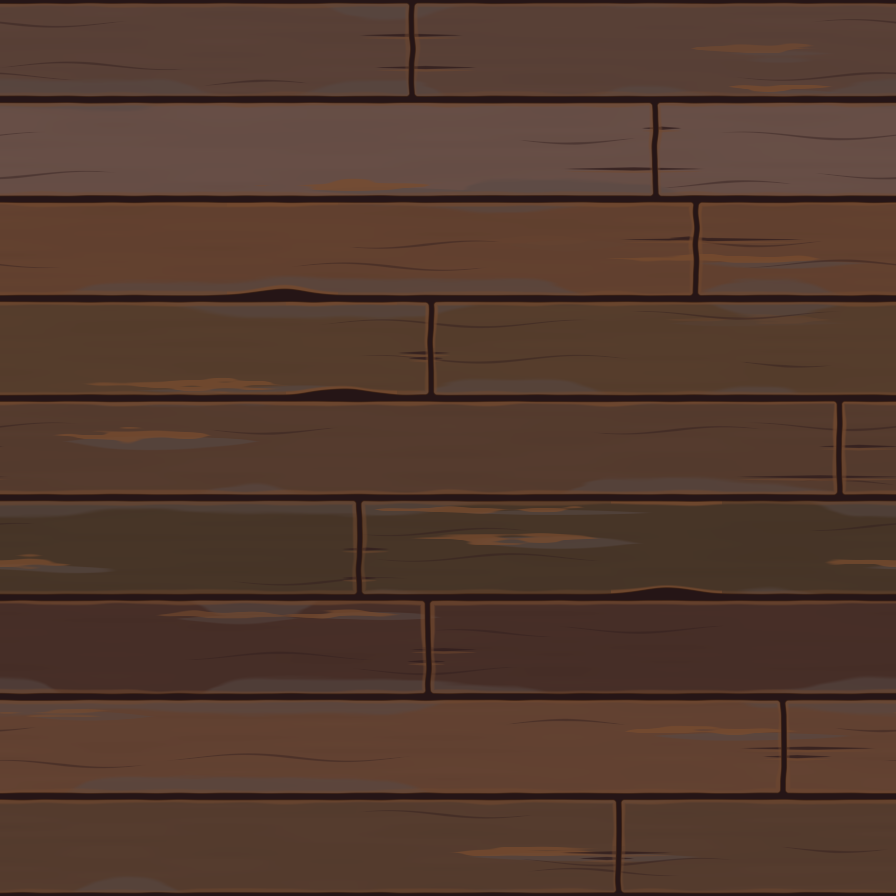
Give the GLSL for this texture, as a Shadertoy shader.

```glsl
// Nine rows of worn wooden floor planks, each row cut by one staggered joint.
#define ROWS 9
#define SEAM 0.0029
#define RIM 0.0042
#define CORNER 0.007
#define STREAKS 3
#define CRACKS 4
#define SEAM_COLOR vec3(0.145, 0.082, 0.085)
#define FRINGE_COLOR vec3(0.25, 0.14, 0.08)
#define RIM_COLOR vec3(0.45, 0.285, 0.18)
#define WORN_COLOR vec3(0.47, 0.295, 0.18)
#define GREY_COLOR vec3(0.34, 0.285, 0.27)
#define CRACK_COLOR vec3(0.19, 0.115, 0.115)

// Per row from the top: wood tone and horizontal place of the joint
const vec3 WOOD[ROWS] = vec3[ROWS](
    vec3(0.345, 0.250, 0.212), vec3(0.400, 0.304, 0.272),
    vec3(0.382, 0.252, 0.184), vec3(0.334, 0.238, 0.172),
    vec3(0.330, 0.230, 0.178), vec3(0.276, 0.206, 0.152),
    vec3(0.275, 0.180, 0.152), vec3(0.382, 0.255, 0.192),
    vec3(0.330, 0.232, 0.178));
const float JOINT[ROWS] = float[ROWS](
    0.460, 0.731, 0.777, 0.481, 0.937, 0.401, 0.478, 0.874, 0.690);

float hash(vec2 p) {
    vec3 q = fract(p.xyx * vec3(0.1031, 0.1030, 0.0973));
    q += dot(q, q.yzx + 33.33);
    return fract((q.x + q.y) * q.z);
}

// Value noise that wraps in x after the given period
float noise(vec2 p, float period) {
    vec2 i = floor(p), f = fract(p);
    f = f * f * (3.0 - 2.0 * f);
    float x0 = mod(i.x, period), x1 = mod(i.x + 1.0, period);
    return mix(mix(hash(vec2(x0, i.y)), hash(vec2(x1, i.y)), f.x),
               mix(hash(vec2(x0, i.y + 1.0)), hash(vec2(x1, i.y + 1.0)), f.x), f.y);
}

// Signed shortest offset on the unit circle
float wrapped(float x) { return fract(x + 0.5) - 0.5; }

// Coverage of a thin horizontal line whose ends taper to points
float taperedLine(vec2 p, float halfLength, float width, float aa) {
    float taper = max(1.0 - abs(p.x) / halfLength, 0.0);
    return smoothstep(aa, -aa, abs(p.y) - width * taper) * smoothstep(0.0, 0.2, taper);
}

void mainImage(out vec4 fragColor, in vec2 fragCoord) {
    vec2 uv = fragCoord / iResolution.xy;
    float aa = 0.8 / iResolution.y;
    float rowHeight = 1.0 / float(ROWS);
    int row = ROWS - 1 - clamp(int(uv.y * float(ROWS)), 0, ROWS - 1);
    float id = float(row) + 1.0;
    float y = fract(uv.y * float(ROWS)) * rowHeight;
    float seed = id * 17.0;

    // Distance inward from the plank outline, with chips on its lower edge
    float side = wrapped(uv.x - JOINT[row]);
    side += 0.0022 * (noise(vec2(id, uv.y * 55.0), 64.0) - 0.5);
    float chipAt = wrapped(uv.x - hash(vec2(seed, 3.0))) / 0.085;
    float chip = 0.007 * exp(-5.0 * chipAt * chipAt) * step(0.5, hash(vec2(seed, 5.0)));
    float rough = 0.0008 * noise(vec2(uv.x * 40.0, seed), 40.0);
    float top = rowHeight - y;
    vec2 inset = vec2(abs(side) + 0.0005, min(top, y - chip) - rough);
    float d = CORNER - length(max(CORNER - inset, 0.0))
            + max(min(inset.x, inset.y) - CORNER, 0.0);

    // Wood tone with faint long grain
    float grain = noise(vec2(uv.x * 8.0, uv.y * 130.0), 8.0);
    float ragged = noise(vec2(uv.x * 28.0, uv.y * 260.0), 28.0);
    vec3 color = WOOD[row] * (0.985 + 0.03 * grain);

    // Grey wear that follows the long edges
    float along = noise(vec2(uv.x * 7.0, seed + step(top, y) * 5.0), 7.0);
    float greyDepth = 0.021 * smoothstep(0.45, 0.9, along) + 0.003 * (ragged - 0.5);
    color = mix(color, GREY_COLOR, 0.55 * smoothstep(0.003, -0.003, inset.y - greyDepth));

    // Ragged worn streaks: orange core with a grey one beside it
    for (int i = 0; i < STREAKS; i++) {
        vec2 key = vec2(seed + float(i), 11.0);
        float amount = smoothstep(0.3, 0.6, hash(key + 40.0));
        vec2 size = vec2(mix(0.06, 0.15, hash(key + 10.0)), mix(0.003, 0.009, hash(key + 20.0)));
        float level = hash(key + 30.0);
        level = mix(0.012, rowHeight - 0.012, level * level * (3.0 - 2.0 * level));
        vec2 p = vec2(wrapped(uv.x - hash(key)), y - level) / size;
        float shape = p.x * p.x + abs(p.y) + 1.3 * (ragged - 0.5);
        float greyShape = pow(p.x - 0.35, 2.0) + abs(p.y + 0.8) + 1.2 * (grain - 0.5);
        color = mix(color, GREY_COLOR, 0.6 * amount * smoothstep(0.95, 0.6, greyShape));
        color = mix(color, WORN_COLOR, 0.75 * amount * smoothstep(0.75, 0.45, shape));
    }

    // Fine curved grain cracks
    for (int i = 0; i < CRACKS; i++) {
        vec2 key = vec2(seed + float(i), 71.0);
        float x = wrapped(uv.x - hash(key));
        float bend = 0.004 * sin(x * 28.0 + 6.3 * hash(key + 9.0));
        float level = mix(0.015, rowHeight - 0.015, hash(key + 18.0));
        float line = taperedLine(vec2(x, y - level - bend), mix(0.05, 0.16, hash(key + 27.0)), 0.0013, aa);
        color = mix(color, CRACK_COLOR, 0.45 * line);
    }

    // Splits that start at the joint, lit along their lower lip
    for (int i = 0; i < 2; i++) {
        vec2 key = vec2(seed + float(i), 131.0);
        float reach = mix(0.02, 0.11, pow(hash(key), 2.0));
        vec2 p = vec2(side - (hash(key + 7.0) - 0.5) * reach, y - mix(0.02, 0.09, hash(key + 14.0)));
        color = mix(color, RIM_COLOR, 0.5 * taperedLine(p + vec2(0.0, 0.003), reach, 0.0016, aa));
        color = mix(color, CRACK_COLOR, 0.85 * taperedLine(p, reach, 0.0018, aa));
    }

    // Lit rim, then the dark seam with its brown fringe
    float rimWidth = RIM * (0.6 + 0.8 * noise(vec2(uv.x * 22.0, uv.y * 40.0), 22.0));
    float rimGain = mix(0.35, 0.85, hash(vec2(seed, 201.0))) * (top < y ? 1.0 : 0.75);
    rimGain = max(rimGain, 0.9 * step(0.0005, chip));
    color = mix(color, RIM_COLOR, rimGain * smoothstep(0.0015, -0.0015, d - SEAM - rimWidth));
    color = mix(color, FRINGE_COLOR, smoothstep(aa, -aa, d - SEAM - 0.0008));
    color = mix(color, SEAM_COLOR, smoothstep(aa, -aa, d - SEAM));
    fragColor = vec4(color, 1.0);
}
```
